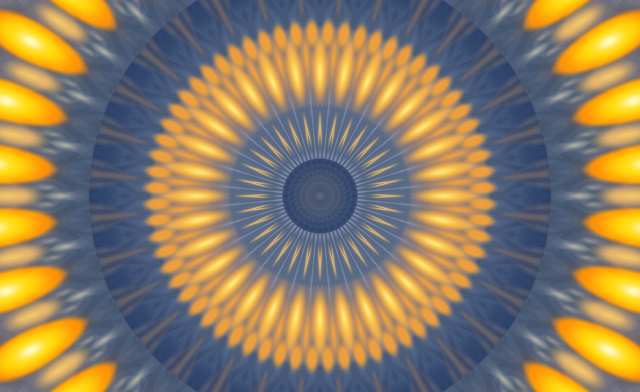
Reproduce this background procedurally as a WebGL 2 fragment shader.

```glsl
#version 300 es
precision highp float;
// Kaleidoscope mandala: a slate hub, a ring of golden petals and an outer crown of flames.
uniform vec2 u_resolution;
out vec4 fragColor;

const float TAU = 6.2831853;
const float SECTORS = 32.0;
const float HUB_RADIUS = 0.0957;   // radii in canvas heights
const float WHEEL_RADIUS = 0.589;
const float GRAIN = 0.055;

const vec3 NAVY = vec3(0.19, 0.27, 0.42);
const vec3 SLATE = vec3(0.33, 0.40, 0.51);
const vec3 MAUVE = vec3(0.53, 0.48, 0.50);
const vec3 BROWN = vec3(0.46, 0.41, 0.40);
const vec3 TAN = vec3(0.74, 0.56, 0.43);
const vec3 PEACH = vec3(0.96, 0.74, 0.42);
const vec3 ORANGE = vec3(0.97, 0.64, 0.22);
const vec3 FLAME = vec3(1.0, 0.58, 0.03);
const vec3 YELLOW = vec3(1.0, 0.85, 0.03);
const vec3 LEMON = vec3(0.99, 0.88, 0.38);
const vec3 CREAM = vec3(1.0, 0.98, 0.77);
const vec3 LAVENDER = vec3(0.55, 0.58, 0.70);

// q = (radius, fold), with fold 0 on a sector axis and 1 on its border.
float glow(vec2 q, vec2 center, vec2 size) {
    vec2 d = (q - center) / size;
    return exp(-dot(d, d));
}

float petal(vec2 q, vec2 center, vec2 size, float softness) {
    return 1.0 - smoothstep(1.0 - softness, 1.0 + softness, length((q - center) / size));
}

float band(float x, float inner, float outer, float blur) {
    return smoothstep(inner - blur, inner + blur, x) * (1.0 - smoothstep(outer - blur, outer + blur, x));
}

// Layered, warped sines drawn out along the radius.
float streaks(vec2 q) {
    float sum = 0.0, weight = 0.5;
    vec2 s = q * vec2(34.0, 4.5);
    for (int i = 0; i < 4; i++) {
        s += 0.7 * sin(s.yx * 1.3 + float(i) * 2.1);
        sum += weight * sin(s.x + 1.7) * cos(s.y - s.x * 0.4);
        s = mat2(1.5, 0.5, -0.6, 1.7) * s;
        weight *= 0.62;
    }
    return sum;
}

vec3 hub(float r, float angle) {
    vec3 col = mix(vec3(0.31, 0.36, 0.45), NAVY + 0.015, smoothstep(0.02, HUB_RADIUS, r));
    float rays = cos(angle * SECTORS + 3.0 * sin(r * 130.0));
    col += 0.013 * sin(r * 420.0) + 0.012 * rays * smoothstep(0.015, 0.05, r);
    col = mix(col, BROWN, 0.35 * exp(-pow(r / 0.010, 2.0)));
    return mix(col, NAVY, 0.4 * exp(-pow((r - 0.018) / 0.005, 2.0)));
}

vec3 wheel(vec2 q, float grain) {
    float r = q.x, t = q.y;
    vec3 col = mix(SLATE, NAVY, smoothstep(0.40, 0.57, r)) + grain * GRAIN;

    // Feathers that fan out towards the rim
    float fan = 1.0 - smoothstep(0.6, 1.1, (1.0 - t) / (0.05 + 5.0 * max(r - 0.45, 0.0)));
    float barbs = 0.5 + 0.5 * cos((1.0 - t) * 2.2 / (r - 0.36));
    col = mix(col, BROWN, fan * band(r, 0.46, 0.60, 0.03) * (0.2 + 0.6 * barbs));

    // Haze below the petals
    col = mix(col, MAUVE, 0.6 * band(r, 0.231, 0.43, 0.008));
    col = mix(col, TAN, 0.8 * band(r, 0.265, 0.41, 0.035) * (0.85 + 0.3 * grain));
    col = mix(col, SLATE * 0.9, 0.45 * glow(q, vec2(0.385, 0.45), vec2(0.025, 0.16)));

    // Buds, slivers and petals of the golden ring
    col = mix(col, ORANGE, 0.9 * petal(q, vec2(0.415, 0.5), vec2(0.031, 0.34), 0.45));
    col = mix(col, ORANGE, 0.9 * glow(q, vec2(0.355, 1.0), vec2(0.045, 0.22)));
    col = mix(col, PEACH, 0.7 * glow(q, vec2(0.375, 0.0), vec2(0.028, 0.22)));
    col = mix(col, ORANGE, 0.9 * petal(q, vec2(0.32, 0.0), vec2(0.065, 0.58), 0.5));
    col = mix(col, LEMON, glow(q, vec2(0.318, 0.0), vec2(0.043, 0.34)));
    col = mix(col, CREAM, 0.35 * glow(q, vec2(0.31, 0.0), vec2(0.022, 0.16)));

    // Forked spikes and pale spokes around the hub
    float fork = (t - 5.5 * max(0.185 - r, 0.0)) / 0.17;
    col = mix(col, PEACH, 0.85 * exp(-fork * fork) * band(r, 0.138, 0.206, 0.022));
    float spoke = exp(-pow((1.0 - t) / 0.13, 2.0));
    col = mix(col, LAVENDER + 0.08, 0.45 * spoke * band(r, 0.10, 0.26, 0.02));
    float fringe = 0.5 + 0.5 * cos(t * TAU);
    return mix(col, LAVENDER, fringe * 0.75 * band(r, 0.08, 0.112, 0.012));
}

vec3 crown(vec2 q, float grain) {
    float r = q.x, t = q.y;
    vec3 col = mix(SLATE * 0.93, MAUVE, 0.55 * smoothstep(0.66, 0.84, r)) + grain * GRAIN * 1.5;

    // Pale flecks and small petals on the axes
    float fleck = glow(q, vec2(0.665, 0.0), vec2(0.035, 0.13)) + glow(q, vec2(0.70, 0.32), vec2(0.025, 0.10));
    col = mix(col, vec3(0.82, 0.78, 0.68), 0.65 * min(fleck, 1.0) * (0.8 + 0.4 * grain));
    col = mix(col, PEACH, 0.9 * petal(q, vec2(0.79, 0.0), vec2(0.065, 0.34), 0.5));
    col = mix(col, LEMON, 0.45 * glow(q, vec2(0.80, 0.0), vec2(0.03, 0.15)));

    // Flames on the borders, hot in the middle
    col = mix(col, BROWN, 0.5 * petal(q, vec2(0.82, 1.0), vec2(0.165, 0.80), 0.3));
    float flame = petal(q, vec2(0.825, 1.0), vec2(0.143, 0.61), 0.14);
    vec3 heat = mix(FLAME + vec3(0.0, 0.06 * grain, 0.0), YELLOW, petal(q, vec2(0.835, 1.0), vec2(0.095, 0.48), 0.45));
    heat = mix(heat, CREAM, glow(q, vec2(0.836, 1.0), vec2(0.034, 0.19)));
    return mix(col, heat, flame);
}

void main() {
    vec2 p = (gl_FragCoord.xy - 0.5 * u_resolution) / u_resolution.y;
    float r = length(p);
    float angle = atan(p.y, p.x + 1e-6);
    float fold = 2.0 * abs(fract(angle * SECTORS / TAU + 0.5) - 0.5);
    vec2 q = vec2(r, fold);
    float grain = streaks(q);
    float edge = 1.0 / u_resolution.y;

    vec3 col = mix(hub(r, angle), wheel(q, grain), smoothstep(-edge, edge, r - HUB_RADIUS));
    col = mix(col, crown(q, grain), smoothstep(-edge, edge, r - WHEEL_RADIUS));
    fragColor = vec4(clamp(col, 0.0, 1.0), 1.0);
}
```
